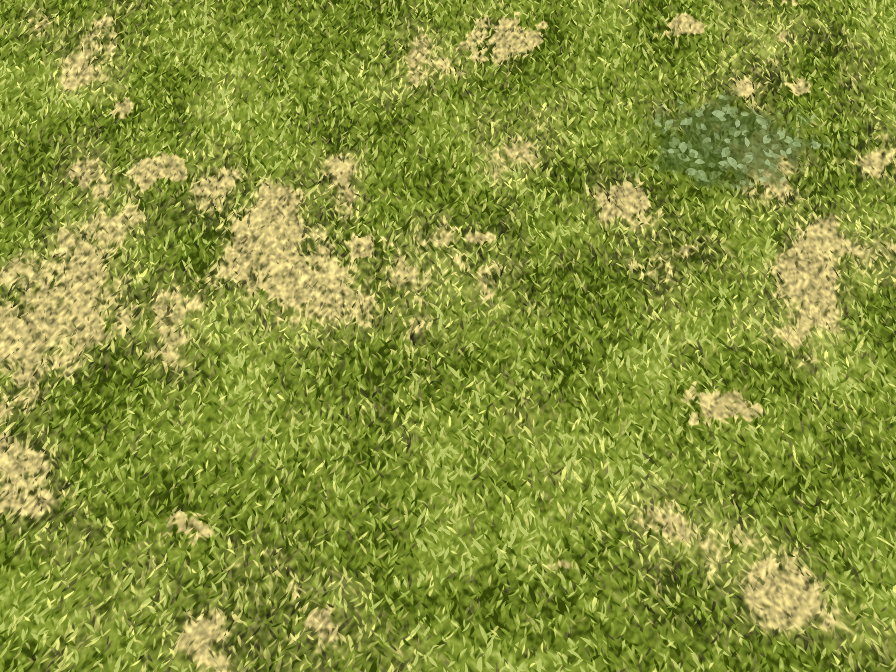
Write a WebGL 1 fragment shader that draws this texture.

```glsl
precision highp float;
uniform vec2 u_resolution;

const vec3 DEEP_GREEN = vec3(0.21, 0.28, 0.03);
const vec3 MID_GREEN = vec3(0.41, 0.49, 0.13);
const vec3 LIGHT_GREEN = vec3(0.53, 0.61, 0.20);
const vec3 BRIGHT_GREEN = vec3(0.74, 0.79, 0.42);
const vec3 DRY_GRASS = vec3(0.60, 0.61, 0.32);
const vec3 STRAW = vec3(0.84, 0.77, 0.50);
const vec3 SHRUB_LEAF = vec3(0.60, 0.68, 0.46);
const vec3 SHRUB_GAP = vec3(0.24, 0.32, 0.11);

const float PERSPECTIVE = 0.6;      // extra density at the far edge
const float MEAN_TONE = 0.56;
const float BLADE_CONTRAST = 1.4;
const float BLADE_SOFTNESS = 0.0012;
const float BARE_LEVEL = 0.68;      // higher leaves less bare ground
const float BAND_HEIGHT = 0.63;
const float BAND_WIDTH = 0.13;
const float CLUMP_CELL = 0.23;
const float CLUMP_CHANCE = 0.36;
const vec2 SHRUB_CENTER = vec2(1.09, 0.79);
const vec2 SHRUB_RADIUS = vec2(0.15, 0.068);

vec2 hash2(vec2 p) {
  return fract(sin(vec2(dot(p, vec2(127.1, 311.7)), dot(p, vec2(269.5, 183.3)))) * 43758.5);
}

float noise(vec2 p) {
  vec2 i = floor(p), f = fract(p);
  f = f * f * (3.0 - 2.0 * f);
  float low = mix(hash2(i).x, hash2(i + vec2(1.0, 0.0)).x, f.x);
  float high = mix(hash2(i + vec2(0.0, 1.0)).x, hash2(i + 1.0).x, f.x);
  return mix(low, high, f.y);
}

float fbm(vec2 p) {
  float sum = 0.0, weight = 0.533;
  for (int i = 0; i < 4; i++) {
    sum += weight * noise(p);
    p = mat2(1.6, 1.2, -1.2, 1.6) * p + 7.3;
    weight *= 0.5;
  }
  return sum;
}

// Paints tapered strokes over surface = (tone, dryness), nearest rows last.
vec2 strokes(vec2 surface, vec2 ground, float density, vec2 halfSize, float spread, float tone, float dryChance) {
  vec2 g = ground * density, cell = floor(g);
  float soft = BLADE_SOFTNESS * density;
  for (int j = 0; j < 3; j++) {
    for (int i = 0; i < 3; i++) {
      vec2 id = cell + vec2(float(i) - 1.0, 1.0 - float(j));
      vec2 look = hash2(id + density);
      vec2 kind = hash2(id + density + 41.7);
      vec2 d = g - id - hash2(id + density + 17.3);
      float angle = (look.x - 0.5) * spread;
      vec2 axis = vec2(sin(angle), cos(angle));
      float along = dot(d, axis) / (halfSize.x * mix(0.6, 1.0, kind.x));
      float across = dot(d, vec2(axis.y, -axis.x)) + (kind.x - 0.5) * 0.25 * along * along;
      float edge = abs(across) - halfSize.y * (1.0 - along * along);
      float cover = 1.0 - smoothstep(-soft, soft, edge);
      float bladeTone = tone + (look.y - 0.47) * BLADE_CONTRAST + 0.12 * along;
      vec2 blade = vec2(bladeTone, step(kind.y, dryChance));
      surface = mix(surface, blade, 0.9 * cover);
    }
  }
  return surface;
}

// Small ragged patches of bare earth scattered over the lawn.
float clumps(vec2 p, float ragged) {
  vec2 cell = floor(p / CLUMP_CELL);
  float most = -1.0;
  for (int j = -1; j <= 1; j++) {
    for (int i = -1; i <= 1; i++) {
      vec2 id = cell + vec2(float(i), float(j));
      vec2 look = hash2(id + 5.1);
      vec2 d = p - (id + hash2(id + 23.9)) * CLUMP_CELL;
      float radius = mix(0.02, 0.055, look.y);
      float body = 1.0 - length(d / vec2(radius, radius * 0.65)) + ragged;
      most = max(most, mix(-1.0, body, step(look.x, CLUMP_CHANCE)));
    }
  }
  return smoothstep(0.0, 0.35, most);
}

vec3 grassColor(float tone) {
  float t = clamp(tone, 0.0, 1.0) * 3.0;
  vec3 color = mix(DEEP_GREEN, MID_GREEN, clamp(t, 0.0, 1.0));
  color = mix(color, LIGHT_GREEN, clamp(t - 1.0, 0.0, 1.0));
  return mix(color, BRIGHT_GREEN, clamp(t - 2.0, 0.0, 1.0));
}

void main() {
  vec2 p = gl_FragCoord.xy / u_resolution.y;
  float middle = 0.5 * u_resolution.x / u_resolution.y;
  vec2 ground = vec2((p.x - middle) * (1.0 + PERSPECTIVE * p.y), p.y + 0.5 * PERSPECTIVE * p.y * p.y) + 3.0;

  // Broad tufts, bare ground and the yellowed grass around it
  vec2 turned = mat2(0.8, 0.6, -0.6, 0.8) * ground;
  float grain = noise(turned * 95.0) - 0.5;
  float fine = noise(turned.yx * 180.0) - 0.5;
  float tone = MEAN_TONE + 0.75 * (fbm(ground * vec2(8.0, 10.0)) - 0.5);
  float wear = fbm(turned * 6.5 + 11.0);
  float bandOffset = (p.y - BAND_HEIGHT + 0.06 * sin(p.x * 5.0)) / BAND_WIDTH;
  wear += 0.19 * exp(-bandOffset * bandOffset);
  float dryChance = 0.16 + 0.55 * smoothstep(0.45, 0.7, wear);

  // Blades from broad to fine
  vec2 surface = vec2(tone - 0.16 + 0.7 * grain, dryChance * 0.7);
  surface = strokes(surface, ground, 34.0, vec2(0.74, 0.12), 1.7, tone, dryChance);
  surface = strokes(surface, ground, 53.0, vec2(0.74, 0.13), 2.0, tone, dryChance);
  surface = strokes(surface, ground, 74.0, vec2(0.72, 0.13), 2.4, tone, dryChance);
  surface.x += 0.35 * fine;
  vec3 color = mix(grassColor(surface.x), DRY_GRASS * (0.5 + 0.9 * surface.x), surface.y);

  // Crumbled straw and earth with blades breaking up its rim
  float relief = surface.x - tone;
  float ragged = 2.2 * (fbm(turned * 24.0) - 0.5) + 0.4 * grain + 0.35 * relief;
  float bare = smoothstep(0.0, 0.11, wear + 0.09 * ragged + 0.06 * relief - BARE_LEVEL);
  bare = max(bare, clumps(p, ragged));
  vec3 earth = STRAW * (0.98 + 0.36 * grain + 0.36 * fine + 0.16 * relief);
  color = mix(color, earth, bare * (0.92 - 0.4 * smoothstep(0.25, 0.6, -relief)));

  // Low shrub of rounded, grey-green leaves
  float shrub = 1.0 - length((p - SHRUB_CENTER) / SHRUB_RADIUS) + 0.6 * ragged;
  vec2 leaves = strokes(vec2(0.1), ground, 36.0, vec2(0.62, 0.3), 5.0, 0.6, 0.0);
  leaves = strokes(leaves, ground, 50.0, vec2(0.6, 0.28), 5.0, 0.65, 0.0);
  float leafTone = clamp(leaves.x + 0.3 * fine, 0.0, 1.15);
  vec3 foliage = mix(SHRUB_GAP, SHRUB_LEAF, leafTone);
  color = mix(color, foliage, smoothstep(0.0, 0.4, shrub) * mix(0.7, 0.95, leafTone));

  gl_FragColor = vec4(clamp(color, 0.0, 1.0), 1.0);
}
```
